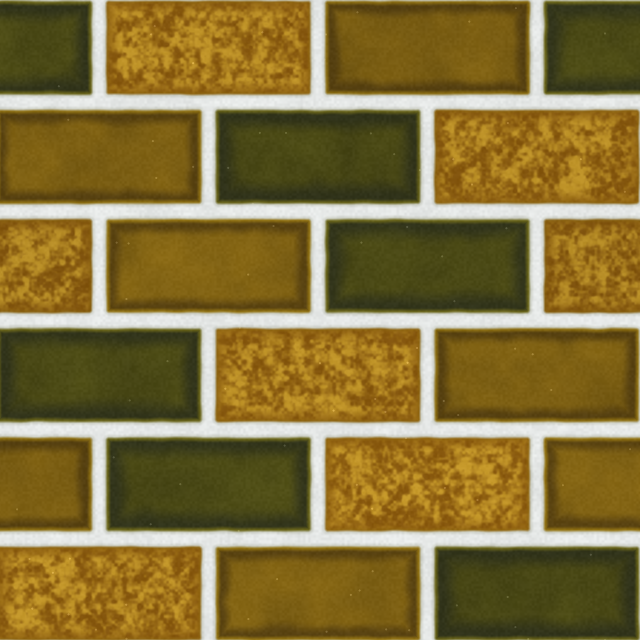
Give the GLSL for this texture, as a Shadertoy shader.

```glsl
// Running-bond wall of glazed tiles in pale grout: green, speckled amber and olive
// brown cycle diagonally. Each tile is a rounded-box distance that drives the
// pooled dark glaze near its border and a thin bright rim; noise adds mottling.

float hash(vec2 p) {
    vec3 q = fract(p.xyx * vec3(0.1031, 0.1030, 0.0973));
    q += dot(q, q.yzx + 33.33);
    return fract((q.x + q.y) * q.z);
}

float noise(vec2 p) {
    vec2 i = floor(p), f = fract(p);
    f = f * f * (3.0 - 2.0 * f);
    return mix(mix(hash(i), hash(i + vec2(1, 0)), f.x),
               mix(hash(i + vec2(0, 1)), hash(i + vec2(1, 1)), f.x), f.y);
}

float roundedBox(vec2 p, vec2 halfSize, float radius) {
    vec2 q = abs(p) - halfSize + radius;
    return length(max(q, 0.0)) + min(max(q.x, q.y), 0.0) - radius;
}

// Smooth glaze: dark pool inside the border, lighter rim where it thins out
vec3 plainGlaze(vec3 centre, vec3 pool, vec3 rim, float depth, float cloud, float spread) {
    float border = 1.0 - smoothstep(0.05, spread, depth + 0.07 * (cloud - 0.5));
    vec3 color = mix(centre * (0.9 + 0.2 * cloud), pool, border);
    return mix(rim, color, smoothstep(0.005, 0.05, depth));
}

// Speckled glaze: fine grains over broader blotches, browner at the border
vec3 speckledGlaze(vec2 p, float depth, float cloud) {
    float grain = 0.35 * noise(p * 11.0) + 0.4 * noise(p * 21.0 + 7.0)
                + 0.25 * noise(p * 38.0 + 19.0);
    float tone = smoothstep(0.22, 0.76, grain + 0.2 * (cloud - 0.5));
    tone *= mix(0.4, 1.0, smoothstep(0.02, 0.14, depth));
    vec3 color = mix(vec3(0.51, 0.33, 0.05), vec3(0.75, 0.58, 0.16), tone);
    return mix(vec3(0.55, 0.39, 0.06), color, smoothstep(0.0, 0.04, depth));
}

void mainImage(out vec4 fragColor, in vec2 fragCoord) {
    // Rows counted from the top; one unit is the height of a row
    vec2 uv = fragCoord / iResolution.xy;
    vec2 p = vec2(uv.x, 1.0 - uv.y) * 5.863 + vec2(0.094, 0.063);
    float row = floor(p.y);
    float x = p.x / 2.005 + 0.5 * (1.0 - mod(row, 2.0));
    float column = floor(x);
    vec2 local = (vec2(fract(x), fract(p.y)) - 0.5) * vec2(2.005, 1.0);
    float kind = mod(column - row, 3.0);
    float tileSeed = hash(vec2(column, row) + 3.0);

    // Tile outline with a slight hand-made wobble
    float wobble = 0.012 * (noise(p * 7.0 + 40.0) - 0.5);
    float d = roundedBox(local, vec2(0.936, 0.428), 0.025) + wobble;
    float depth = -d;
    float cloud = 0.6 * noise(p * 2.6 + tileSeed * 30.0) + 0.4 * noise(p * 7.0 + 11.0);

    // Glaze by kind
    vec3 tile;
    if (kind < 0.5) {
        tile = plainGlaze(vec3(0.295, 0.29, 0.085), vec3(0.195, 0.205, 0.105),
                          vec3(0.42, 0.40, 0.10), depth, cloud, 0.24);
    } else if (kind < 1.5) {
        tile = speckledGlaze(p, depth, cloud);
    } else {
        tile = plainGlaze(vec3(0.49, 0.375, 0.075), vec3(0.34, 0.255, 0.065),
                          vec3(0.56, 0.44, 0.07), depth, cloud, 0.17);
    }
    tile *= 0.96 + 0.08 * tileSeed;
    tile += 0.035 * (noise(p * 45.0) - 0.5);

    // Sparse pale pinholes in the glaze
    vec2 cell = floor(p * 9.0);
    vec2 spot = vec2(hash(cell + 5.0), hash(cell + 71.0)) * 0.6 + 0.2;
    float pinhole = step(0.965, hash(cell + 23.0))
                  * (1.0 - smoothstep(0.04, 0.13, length(fract(p * 9.0) - spot)));
    tile += 0.13 * pinhole;

    // Grout: bright along the middle, faintly shaded beside the tiles, sandy
    vec3 grout = mix(vec3(0.79, 0.80, 0.76), vec3(0.90, 0.91, 0.905),
                     smoothstep(0.0, 0.045, d));
    grout += 0.05 * (noise(p * 42.0 + 90.0) - 0.5) + 0.03 * (noise(p * 5.0) - 0.5);

    float softness = max(0.016, 5.863 / iResolution.y);
    fragColor = vec4(mix(tile, grout, smoothstep(-softness, softness, d)), 1.0);
}
```
